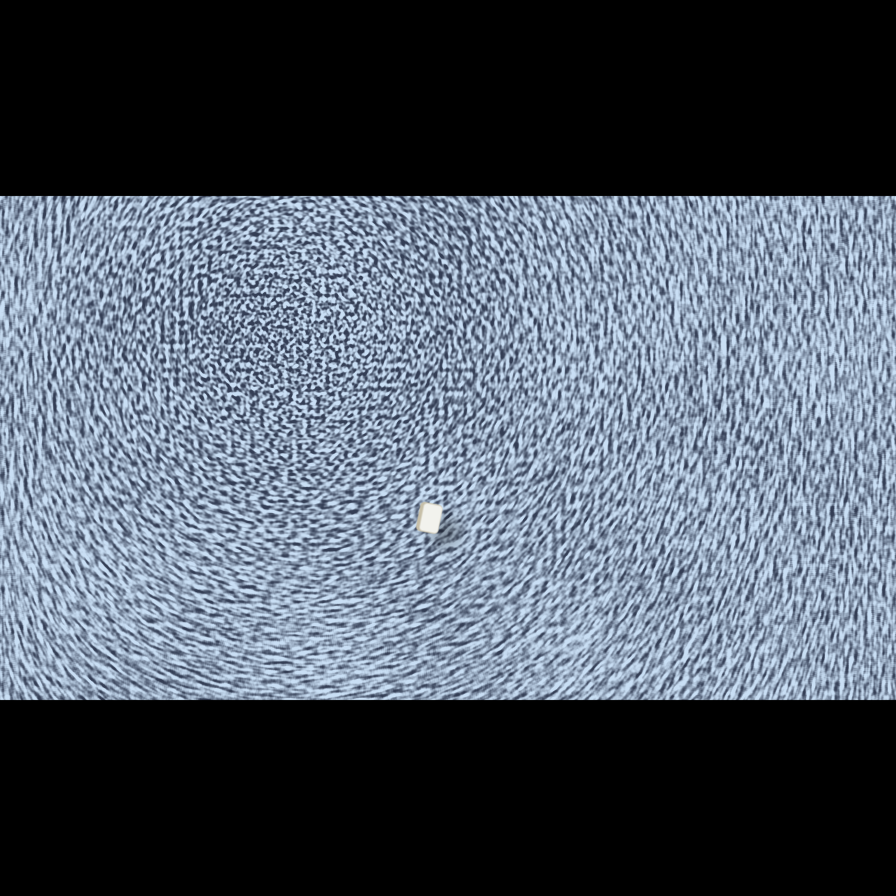
A three.js fragment shader for this texture:

```glsl
varying vec2 vUv;

const float PI = 3.14159265;
const vec3 DARK_GRAIN = vec3(0.20, 0.24, 0.33);
const vec3 PALE_GRAIN = vec3(0.79, 0.875, 0.96);
const vec3 CHIP_WHITE = vec3(0.95, 0.95, 0.93);
const vec3 CHIP_SIDE = vec3(0.78, 0.75, 0.66);
const vec2 CHIP_CENTER = vec2(0.479, 0.422);

// Unit gradient of a lattice cell that wraps after period cells
vec2 latticeGradient(vec2 cell, float period) {
  cell = mod(cell, period);
  float angle = 2.0 * PI * fract(sin(dot(cell, vec2(127.1, 311.7))) * 43758.55);
  return vec2(cos(angle), sin(angle));
}

// Tileable gradient noise
float gradientNoise(vec2 uv, float period) {
  vec2 p = uv * period;
  vec2 cell = floor(p);
  vec2 f = p - cell;
  vec2 w = f * f * f * (f * (f * 6.0 - 15.0) + 10.0);
  vec2 e = vec2(1.0, 0.0);
  float a = dot(latticeGradient(cell, period), f);
  float b = dot(latticeGradient(cell + e.xy, period), f - e.xy);
  float c = dot(latticeGradient(cell + e.yx, period), f - e.yx);
  float d = dot(latticeGradient(cell + e.xx, period), f - e.xx);
  return mix(mix(a, b, w.x), mix(c, d, w.x), w.y);
}

float grain(vec2 uv) {
  return gradientNoise(uv, 190.0) + 0.75 * gradientNoise(uv + 0.37, 293.0);
}

// Directions circling a still point, vertical at both side edges
vec2 swirl(vec2 uv, vec2 center) {
  float bend = log(0.5) / log(center.x);
  float dx = PI * (pow(clamp(uv.x, 0.0001, 1.0), bend) - 0.5);
  return vec2(-3.0 * (uv.y - center.y) * cos(dx), sin(dx));
}

// Average of the grain along the flow
float streakedGrain(vec2 uv, vec2 flow, float spacing) {
  float sum = 0.0;
  for (int i = -2; i <= 2; i++) {
    sum += grain(uv + flow * spacing * float(i));
  }
  return sum / 5.0;
}

float roundedBox(vec2 p, vec2 halfSize, float radius) {
  vec2 q = abs(p) - halfSize + radius;
  return length(max(q, 0.0)) + min(max(q.x, q.y), 0.0) - radius;
}

float fill(float distance, float softness) {
  return 1.0 - smoothstep(-softness, softness, distance);
}

vec2 rotate(vec2 p, float angle) {
  float c = cos(angle);
  float s = sin(angle);
  return vec2(c * p.x + s * p.y, c * p.y - s * p.x);
}

// Speckled surface, crisp at the still point and smeared around it
vec3 speckle(vec2 uv) {
  vec2 flow = swirl(uv, vec2(0.33, 0.63));
  float reach = min(length(flow), 1.0);
  float value = streakedGrain(uv, flow, 0.0022) * mix(1.15, 1.55, reach);
  value += 0.10 * gradientNoise(uv, 7.0) + mix(-0.06, 0.06, reach);
  return mix(DARK_GRAIN, PALE_GRAIN, smoothstep(-0.56, 0.46, value));
}

// Small pale chip with a side face and a soft shadow
vec3 addChip(vec3 color, vec2 uv) {
  vec2 p = uv - CHIP_CENTER;
  float shadow = 1.0 - smoothstep(0.0, 0.032, length(p - vec2(0.018, -0.016)));
  color *= 1.0 - 0.3 * shadow;
  vec2 q = rotate(p, -0.2);
  float body = roundedBox(q, vec2(0.0125, 0.0165), 0.005);
  float top = roundedBox(q - vec2(0.002, 0.0), vec2(0.0105, 0.0155), 0.004);
  color = mix(color, CHIP_SIDE, fill(body, 0.0012));
  return mix(color, CHIP_WHITE, fill(top, 0.0015));
}

void main() {
  vec3 color = addChip(speckle(vUv), vUv);
  // Black bars above and below
  float band = fill(abs(vUv.y - 0.5) - 0.28125, 0.0008);
  gl_FragColor = vec4(color * band, 1.0);
}
```
